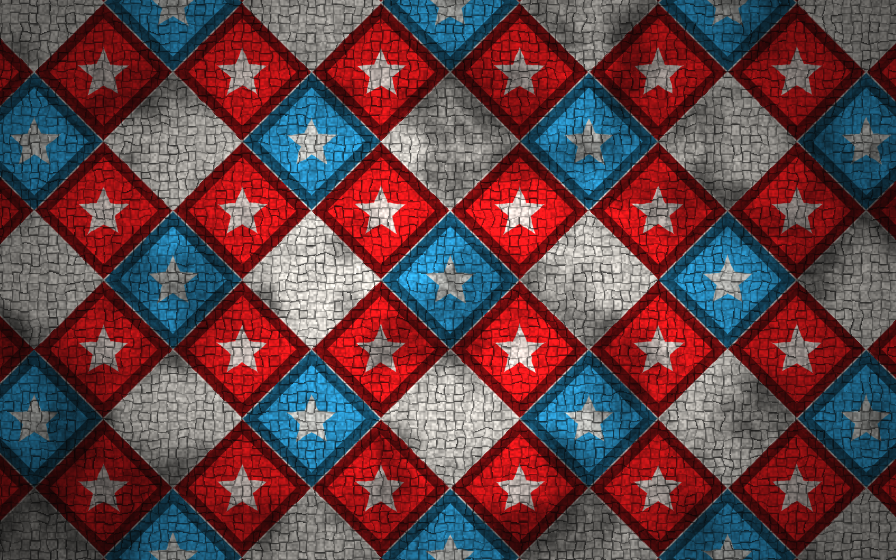
Write a Shadertoy shader that draws this pattern.

```glsl
const float PI = 3.14159265;
const float HALF_DIAGONAL = 0.1238;
const vec3 RED   = vec3(0.86, 0.08, 0.09);
const vec3 BLUE  = vec3(0.16, 0.58, 0.79);
const vec3 LINEN = vec3(0.76, 0.745, 0.72);

float hash(vec2 p) {
    vec3 q = fract(p.xyx * 0.1031);
    q += dot(q, q.yzx + 33.33);
    return fract((q.x + q.y) * q.z);
}

float noise(vec2 p) {
    vec2 cell = floor(p), f = fract(p);
    f = f * f * (3.0 - 2.0 * f);
    float low = mix(hash(cell), hash(cell + vec2(1, 0)), f.x);
    float high = mix(hash(cell + vec2(0, 1)), hash(cell + vec2(1, 1)), f.x);
    return mix(low, high, f.y);
}

float fbm(vec2 p) {
    float sum = 0.0, amplitude = 0.5;
    for (int i = 0; i < 5; i++) {
        sum += amplitude * noise(p);
        p = mat2(1.6, 1.2, -1.2, 1.6) * p + 7.3;
        amplitude *= 0.5;
    }
    return sum;
}

// Coverage of the region where the distance is negative
float fill(float d, float pixel) {
    return 1.0 - smoothstep(-0.7 * pixel, 0.7 * pixel, d);
}

// Signed distance to a five-pointed star with its tip up
float starDistance(vec2 p, float radius, float innerRatio) {
    float sector = 2.0 * PI / 5.0;
    float a = mod(atan(p.x, p.y) + 0.5 * sector, sector) - 0.5 * sector;
    vec2 q = length(p) * vec2(cos(a), abs(sin(a)));
    vec2 tip = vec2(radius, 0.0);
    vec2 edge = radius * innerRatio * vec2(cos(PI / 5.0), sin(PI / 5.0)) - tip;
    vec2 r = q - tip;
    return (r.x * edge.y - r.y * edge.x) / length(edge);
}

// Basket weave: strands alternate between horizontal and vertical
float weave(vec2 p, float size) {
    vec2 u = p / size + 0.5 * vec2(noise(p * 45.0), noise(p * 45.0 + 19.0));
    vec2 cell = floor(u), f = fract(u);
    if (mod(cell.x + cell.y, 2.0) > 0.5) f = f.yx;
    float gap = 1.0 - smoothstep(0.03, 0.24, 0.5 - abs(f.y - 0.5));
    float depth = mix(0.2, 0.7, hash(cell + 50.0));
    return 1.06 - gap * depth + 0.12 * (hash(cell) - 0.5);
}

void mainImage(out vec4 fragColor, in vec2 fragCoord) {
    float pixel = 1.0 / iResolution.y;
    vec2 p = (fragCoord - 0.5 * iResolution.xy) * pixel;
    vec2 pattern = p - vec2(0.004, 0.0);

    // Diagonal grid of diamonds
    vec2 grid = vec2(pattern.x + pattern.y, pattern.x - pattern.y) / (2.0 * HALF_DIAGONAL);
    vec2 cell = floor(grid + 0.5);
    vec2 local = grid - cell;
    vec2 fromCenter = vec2(local.x + local.y, local.x - local.y) * HALF_DIAGONAL;
    float edge = (0.5 - max(abs(local.x), abs(local.y))) * HALF_DIAGONAL * sqrt(2.0);

    // Both indices odd: plain linen; both even: blue; mixed: red
    vec2 parity = mod(cell, 2.0);
    bool plain = parity.x + parity.y > 1.5;
    vec3 dye = parity.x + parity.y < 0.5 ? BLUE : RED;
    float grime = fbm(p * 9.0 + 40.0);
    float wear = fbm(p * 75.0 + 11.0);
    vec3 color = LINEN;

    if (plain) {
        float soil = smoothstep(0.045, 0.0, edge) * smoothstep(0.3, 0.65, grime);
        color *= 1.0 - 0.35 * soil;
    } else {
        // Two-tone dark border around a bright field
        vec3 shade = dye * vec3(0.53, 0.55, 0.55);
        color = mix(shade, shade * 0.85, fill(0.010 - edge, pixel));
        color = mix(color, dye, fill(0.0195 - edge, pixel));
        // Printed star with rough edges
        float star = starDistance(fromCenter + vec2(0.0, 0.003), 0.0465, 0.45);
        star += 0.004 * (wear - 0.48);
        color = mix(color, LINEN * 1.04, 0.96 * fill(star, pixel));
    }

    // Worn pale seams
    float seam = fill(edge - 0.0014, pixel) * smoothstep(0.2, 0.5, wear);
    color = mix(color, LINEN * 1.05, 0.85 * seam);

    // Cloth relief, stains and grain
    color *= weave(p, 0.0165);
    color *= 1.0 - 0.4 * smoothstep(0.42, 0.75, grime) * (0.5 + wear);
    color *= 0.82 + 0.36 * noise(p * 260.0);
    color *= 0.95 + 0.1 * hash(cell + 90.0);

    // Darkened edges
    float radius = length(p * vec2(0.8, 1.0));
    color *= mix(1.12, 0.43, smoothstep(0.05, 0.85, radius));
    fragColor = vec4(clamp(color + 0.012, 0.0, 1.0), 1.0);
}
```
